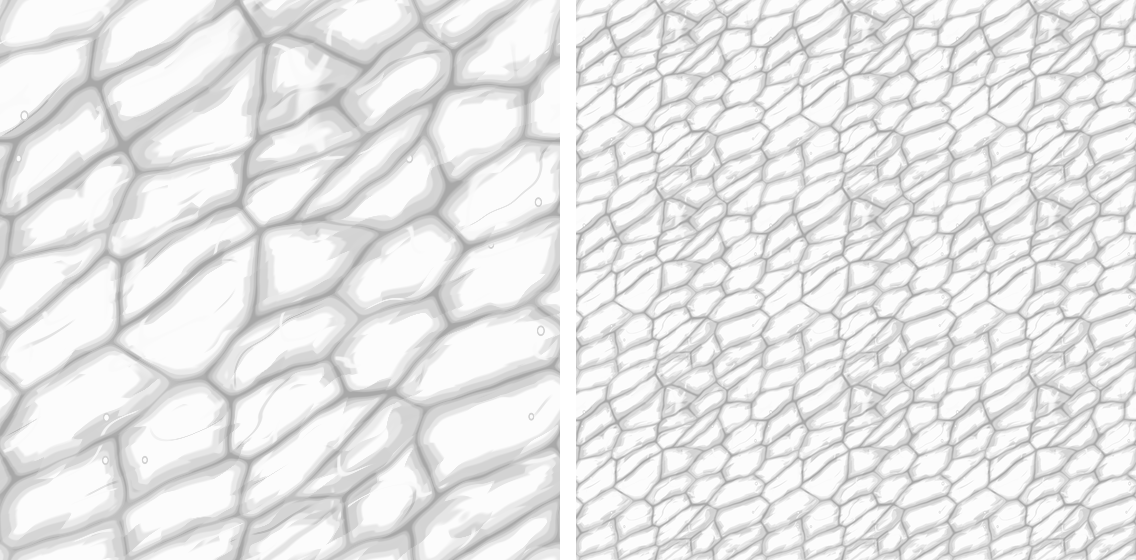
Left, the tile; right, the same tile 3 across and 3 down.
Give the GLSL for this texture, as a three.js fragment shader.

```glsl
// Pale painted stones: long slanted cells with soft grey seams and white cores.
// A sheared, wrapping Voronoi gives the cells; flat brush facets and noise
// break the distance to the seam into layered grey tones.

#define STONES vec3(5.0, 8.0, 5.0)      // columns, rows, rows of shear per tile
#define STROKES vec3(16.0, 36.0, 22.0)  // brush facets, same layout
#define ALONG vec2(0.82, 0.572)         // long direction of the stones
#define SQUASH 0.5                      // stone width over length
#define JITTER 0.85
#define WARP 0.045
#define ROUNDING 230.0                  // higher gives sharper corners
#define SEAM_WIDTH 0.0055
#define RIM_WIDTH 0.0125
#define CORE_START 0.0225
#define BUBBLE_SHARE 0.07

varying vec2 vUv;

// Sheared lattices: whole steps across the tile map cells onto cells.
vec2 toGrid(vec2 uv, vec3 grid) {
  return vec2(grid.x * uv.x, grid.y * uv.y - grid.z * uv.x);
}

vec2 fromGrid(vec2 p, vec3 grid) {
  float x = p.x / grid.x;
  return vec2(x, (p.y + grid.z * x) / grid.y);
}

vec2 hashCell(vec2 id, vec3 grid) {
  float turns = floor((id.x + 0.5) / grid.x);
  id += turns * vec2(-grid.x, grid.z);
  id.y -= grid.y * floor((id.y + 0.5) / grid.y);
  vec3 h = fract(vec3(id.xyx + dot(grid, vec3(1.7, 3.1, 5.3))) * vec3(0.1031, 0.1030, 0.0973));
  h += dot(h, h.yzx + 33.33);
  return fract((h.xx + h.yz) * h.zy);
}

float noise(vec2 uv, vec3 grid) {
  vec2 p = toGrid(uv, grid);
  vec2 i = floor(p);
  vec2 f = p - i;
  f = f * f * (3.0 - 2.0 * f);
  float low = mix(hashCell(i, grid).x, hashCell(i + vec2(1.0, 0.0), grid).x, f.x);
  float high = mix(hashCell(i + vec2(0.0, 1.0), grid).x, hashCell(i + 1.0, grid).x, f.x);
  return mix(low, high, f.y);
}

// Offset from uv to the seed of a stone, in the squashed metric.
vec2 seedOffset(vec2 p, vec2 id) {
  vec2 seed = id + 0.5 + JITTER * (hashCell(id, STONES) - 0.5);
  vec2 d = fromGrid(seed - p, STONES);
  return vec2(dot(d, ALONG) * SQUASH, dot(d, vec2(-ALONG.y, ALONG.x)));
}

// x: rounded distance to the seam in canvas units, y: random value of the stone.
vec2 stone(vec2 uv) {
  vec2 p = toGrid(uv, STONES);
  vec2 base = floor(p);
  vec2 nearest = vec2(9.0);
  vec2 nearestId = base;
  for (int j = -2; j <= 2; j++)
  for (int i = -2; i <= 2; i++) {
    vec2 id = base + vec2(float(i), float(j));
    vec2 d = seedOffset(p, id);
    if (dot(d, d) < dot(nearest, nearest)) { nearest = d; nearestId = id; }
  }
  float sum = 0.0;
  for (int j = -2; j <= 2; j++)
  for (int i = -2; i <= 2; i++) {
    vec2 d = seedOffset(p, base + vec2(float(i), float(j)));
    vec2 gap = d - nearest;
    if (dot(gap, gap) > 1e-7) {
      vec2 n = normalize(gap);
      float edge = dot(0.5 * (d + nearest), n) / length(n * vec2(SQUASH, 1.0));
      sum += exp(-ROUNDING * edge);
    }
  }
  return vec2(max(-log(sum) / ROUNDING, 0.0), hashCell(nearestId, STONES).y);
}

// Flat brush marks with slightly softened borders.
float brushFacet(vec2 uv) {
  vec2 p = toGrid(uv, STROKES);
  vec2 base = floor(p);
  vec2 total = vec2(0.0);
  for (int j = -1; j <= 1; j++)
  for (int i = -1; i <= 1; i++) {
    vec2 id = base + vec2(float(i), float(j));
    vec2 h = hashCell(id, STROKES);
    vec2 d = id + h - p;
    total += exp(-24.0 * dot(d, d)) * vec2(fract(h.x * 7.0 + h.y * 5.0), 1.0);
  }
  return total.x / total.y;
}

float contour(float value, float width) {
  return 1.0 - smoothstep(0.3 * width, width, abs(value - 0.5));
}

void main() {
  // Bend the layout, then measure the stones and the brush marks
  vec2 bend = vec2(noise(vUv, vec3(4.0, 5.0, 0.0)), noise(vUv, vec3(5.0, 4.0, 0.0))) - 0.5;
  vec2 ripple = vec2(noise(vUv, vec3(19.0, 23.0, 0.0)), noise(vUv, vec3(23.0, 19.0, 0.0))) - 0.5;
  vec2 uv = vUv + WARP * bend + 0.009 * ripple;
  vec2 cell = stone(uv);
  float edge = cell.x;
  float facet = brushFacet(uv + 0.01 * ripple) - 0.5;
  float broad = noise(uv, vec3(7.0, 15.0, 9.0)) - 0.5;
  float patchy = noise(uv, vec3(11.0, 13.0, 3.0));

  // Creases split some cores into lobes
  float fold = noise(uv, vec3(6.0, 12.0, 7.0));
  float foldMask = smoothstep(0.45, 0.6, patchy) * smoothstep(0.008, 0.02, edge);
  float wobble = 0.018 * facet + 0.018 * broad + 0.010 * (cell.y - 0.5);
  float depth = edge + wobble * smoothstep(0.0, 0.014, edge);
  depth -= 0.012 * contour(fold, 0.12) * foldMask;

  // Layered tones from seam to core
  float seam = edge + 0.005 * (0.5 - patchy) + 0.004 * facet;
  float tone = mix(0.66, 0.76, smoothstep(-0.001, 0.003, seam));
  tone = mix(tone, 0.84 + 0.03 * facet, smoothstep(0.6, 1.3, seam / SEAM_WIDTH));
  tone = mix(tone, 0.91 + 0.03 * facet, smoothstep(-0.002, 0.002, depth - RIM_WIDTH));
  tone = mix(tone, 0.99, smoothstep(-0.003, 0.003, depth - CORE_START));
  tone -= 0.10 * contour(fold, 0.022) * foldMask;

  // Thin white glints along the rims
  float glint = contour(noise(uv, vec3(9.0, 17.0, 8.0)), 0.04);
  glint *= smoothstep(0.005, 0.009, edge) * smoothstep(0.5, 0.62, noise(uv, vec3(13.0, 11.0, 5.0)));
  tone = mix(tone, 0.98, 0.85 * glint);

  // Sparse small bubbles: grey ring, white middle
  vec3 bubbles = vec3(13.0, 13.0, 0.0);
  vec2 bubbleId = floor(toGrid(vUv, bubbles));
  vec2 h = hashCell(bubbleId, bubbles);
  vec2 d = vUv - fromGrid(bubbleId + 0.3 + 0.4 * h.yx, bubbles);
  float r = length(d * vec2(1.2, 0.9)) - 0.004 - 0.004 * h.y;
  float present = step(h.x, BUBBLE_SHARE) * smoothstep(0.006, 0.012, edge);
  tone = mix(tone, 0.82, present * (1.0 - smoothstep(0.001, 0.003, r)));
  tone = mix(tone, 0.99, present * (1.0 - smoothstep(-0.002, 0.0, r)));

  gl_FragColor = vec4(vec3(clamp(tone, 0.0, 1.0)), 1.0);
}
```
